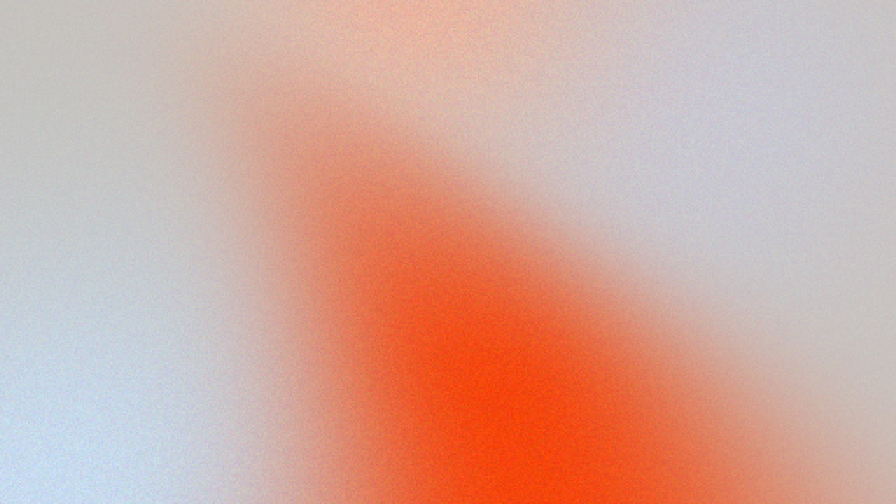
Reproduce this background procedurally as a WebGL 2 fragment shader.

```glsl
#version 300 es
precision highp float;

uniform vec2 u_resolution;
out vec4 fragColor;

// Colours
const vec3 GREY_LEFT  = vec3(0.77, 0.76, 0.745);
const vec3 GREY_RIGHT = vec3(0.785, 0.76, 0.745);
const vec3 LAVENDER   = vec3(0.785, 0.785, 0.825);
const vec3 ICE_BLUE   = vec3(0.78, 0.86, 0.94);
const vec3 PEACH      = vec3(0.93, 0.70, 0.61);
const vec3 EMBER      = vec3(0.96, 0.27, 0.05);

// Glow centres and radii, in units of canvas height
const vec2 LAVENDER_POS = vec2(1.40, 0.77), LAVENDER_SIZE = vec2(0.42, 0.38);
const vec2 ICE_POS      = vec2(0.10, 0.00), ICE_SIZE      = vec2(0.60, 0.50);
const vec2 PEACH_POS    = vec2(0.83, 1.03), PEACH_SIZE    = vec2(0.36, 0.34);

// Ember plume: spine x = a + b*y + c*y*y, half-widths = a + b*y
const vec3 SPINE       = vec3(1.05, -0.20, -0.45);
const vec2 WIDTH_LEFT  = vec2(0.36, -0.22);
const vec2 WIDTH_RIGHT = vec2(0.46, -0.38);
const vec2 PLUME_FADE  = vec2(0.20, 1.02);
const float EDGE_POWER = 2.3;

// Film grain
const float GRAIN_CELLS = 288.0;
const float GRAIN_CALM  = 0.035;
const float GRAIN_GLOW  = 0.10;

vec3 hash3(vec2 cell) {
    vec3 q = fract(cell.xyx * vec3(0.1031, 0.1030, 0.0973));
    q += dot(q, q.yxz + 33.33);
    return fract((q.xxy + q.yzz) * q.zyx);
}

float glow(vec2 p, vec2 centre, vec2 size) {
    vec2 d = (p - centre) / size;
    return exp(-dot(d, d));
}

// Soft curved plume, reaching half strength at its half-width
float plume(vec2 p) {
    float d = p.x - dot(SPINE, vec3(1.0, p.y, p.y * p.y));
    vec2 slope = d < 0.0 ? WIDTH_LEFT : WIDTH_RIGHT;
    float width = slope.x + slope.y * p.y;
    float body = exp2(-pow(abs(d) / width, EDGE_POWER));
    return body * (1.0 - smoothstep(PLUME_FADE.x, PLUME_FADE.y, p.y));
}

void main() {
    vec2 p = gl_FragCoord.xy / u_resolution.y;
    float across = gl_FragCoord.x / u_resolution.x;

    // Layered glows over a grey ground
    float ice = glow(p, ICE_POS, ICE_SIZE);
    float peach = glow(p, PEACH_POS, PEACH_SIZE);
    float lavender = glow(p, LAVENDER_POS, LAVENDER_SIZE);
    float ember = plume(p);
    vec3 color = mix(GREY_LEFT, GREY_RIGHT, across);
    color = mix(color, LAVENDER, lavender);
    color = mix(color, ICE_BLUE, ice);
    color = mix(color, PEACH, 0.9 * peach);
    color = mix(color, EMBER, ember);

    // Coloured grain, stronger inside the glows
    vec2 cell = floor(p * GRAIN_CELLS);
    vec3 grain = 0.5 * (hash3(cell) + hash3(cell + 71.0)) - 0.5;
    float strength = clamp(ice + peach + ember + 0.5 * lavender, 0.0, 1.0);
    color += grain * mix(GRAIN_CALM, GRAIN_GLOW, strength);

    fragColor = vec4(clamp(color, 0.0, 1.0), 1.0);
}
```
